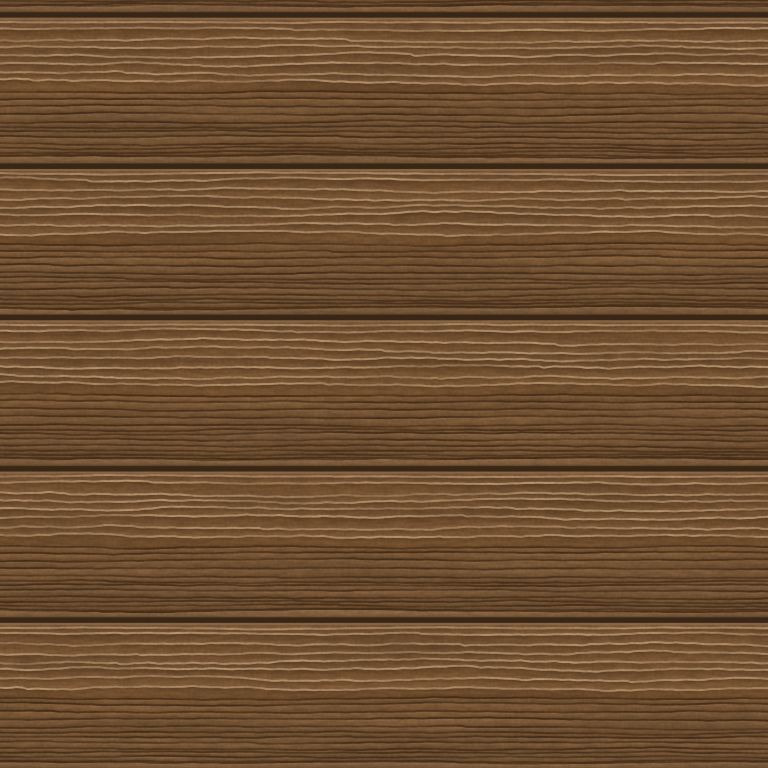
Reproduce this texture procedurally as a WebGL 2 fragment shader.

```glsl
#version 300 es
precision highp float;
// Horizontal timber boards separated by dark gaps. Each board carries wavy
// grain lines: pale raised ridges on its upper half and dark grooves below.
// The lines share a layout, and gradient noise varies them on every board.

uniform vec2 u_resolution;
out vec4 outColor;

const float PITCH = 0.197;       // board height plus gap
const float TOP_EDGE = 0.9765;   // top of the first whole board
const float GAP = 0.040;         // gap height as a share of the pitch
const int RIDGES = 8;
const int GROOVES = 13;

const vec3 WOOD = vec3(0.445, 0.31, 0.185);
const vec3 WARM_WOOD = vec3(0.475, 0.335, 0.20);
const vec3 DULL_WOOD = vec3(0.465, 0.34, 0.215);
const vec3 SHADE = vec3(0.325, 0.21, 0.11);
const vec3 GROOVE = vec3(0.25, 0.165, 0.09);
const vec3 LIGHT_WOOD = vec3(0.56, 0.425, 0.295);
const vec3 PALE = vec3(0.68, 0.55, 0.41);
const vec3 GAP_COLOR = vec3(0.22, 0.15, 0.09);

float hash(vec2 p) {
    vec3 q = fract(vec3(p.xyx) * 0.1031);
    q += dot(q, q.yzx + 33.33);
    return fract((q.x + q.y) * q.z);
}

float cornerSlope(vec2 cell, vec2 offset) {
    float angle = 6.2832 * hash(cell);
    return dot(vec2(cos(angle), sin(angle)), offset);
}

float gradientNoise(vec2 p) {
    vec2 cell = floor(p);
    vec2 f = p - cell;
    vec2 w = f * f * f * (f * (f * 6.0 - 15.0) + 10.0);
    vec2 e = vec2(1.0, 0.0);
    float low = mix(cornerSlope(cell, f), cornerSlope(cell + e, f - e), w.x);
    float high = mix(cornerSlope(cell + e.yx, f - e.yx), cornerSlope(cell + 1.0, f - 1.0), w.x);
    return mix(low, high, w.y);
}

// Soft line of a given half width, never thinner than the pixel.
float stroke(float d, float halfWidth, float pixel) {
    return 1.0 - smoothstep(halfWidth - 0.5 * pixel, halfWidth + 0.8 * pixel, abs(d));
}

// One-sided fade that starts at d = 0 and runs towards positive d.
float fadeBelow(float d, float reach, float pixel) {
    return smoothstep(-pixel, pixel, d) * exp(-max(d, 0.0) / reach);
}

// Sideways wandering of a grain line, with an occasional small step.
float wander(float x, float row, float seed) {
    float bend = gradientNoise(vec2(x * 4.0 + seed * 7.3, row * 0.37 + seed * 0.31));
    float ripple = gradientNoise(vec2(x * 17.0, row * 5.7 + seed * 9.3));
    float rough = gradientNoise(vec2(x * 70.0, row * 3.3 + seed * 4.1));
    float stepAt = hash(vec2(row + 5.0, seed + 2.0));
    float jump = smoothstep(-0.004, 0.004, x - stepAt) - 0.5;
    return bend * 0.036 + ripple * 0.014 + rough * 0.006 + jump * 0.008;
}

// Height of a line below the board top as a share of the pitch;
// crowding packs the later rows closer together.
float lineHeight(float row, float start, float spacing, float crowding) {
    float jitter = 0.4 * (hash(vec2(row, start * 50.0)) - 0.5);
    return start + spacing * (row + jitter) - crowding * row * row;
}

vec3 addRidge(vec3 color, float d, float strength, float pixel) {
    color = mix(color, SHADE, 0.85 * strength * fadeBelow(d, 0.0055, pixel));
    color = mix(color, LIGHT_WOOD, 0.45 * strength * fadeBelow(-d, 0.0045, pixel));
    return mix(color, PALE, strength * stroke(d, 0.0011, pixel));
}

vec3 addGroove(vec3 color, float d, float strength, float pixel) {
    color = mix(color, SHADE, 0.8 * strength * fadeBelow(-d, 0.0032, pixel));
    color = mix(color, LIGHT_WOOD, 0.65 * strength * fadeBelow(d, 0.0032, pixel));
    return mix(color, GROOVE, 0.9 * strength * stroke(d, 0.0010, pixel));
}

void main() {
    vec2 uv = gl_FragCoord.xy / u_resolution;
    float pixel = 1.0 / u_resolution.y;
    float boards = (TOP_EDGE - uv.y) / PITCH;
    float seed = floor(boards) + 3.0;
    float t = fract(boards);

    // Broad tone of the board
    vec3 color = mix(WOOD, WARM_WOOD, smoothstep(0.3, 0.46, t));
    color = mix(color, DULL_WOOD, smoothstep(0.5, 0.75, t));
    color *= 1.0 + 0.16 * gradientNoise(vec2(uv.x * 3.0 + seed * 4.7, t * 9.0));

    // Pale ridges, then dark grooves
    for (int i = 0; i < RIDGES + GROOVES; i++) {
        float row = float(i);
        bool raised = i < RIDGES;
        float y = raised ? lineHeight(row, 0.02, 0.057, 0.0)
                         : lineHeight(row - float(RIDGES), 0.49, 0.054, 0.0015);
        float calm = raised ? smoothstep(-0.04, 0.12, y) : 0.6;
        float d = (t - y - calm * wander(uv.x, row, seed)) * PITCH;
        float strength = 0.83 + 0.55 * gradientNoise(vec2(uv.x * 6.0 + seed * 2.9, row * 4.3));
        strength = min(strength, 1.0);
        color = raised ? addRidge(color, d, strength, pixel) : addGroove(color, d, strength, pixel);
    }

    // Fine fibres and speckle
    color *= 1.0 + 0.12 * gradientNoise(vec2(uv.x * 45.0, uv.y * 260.0));
    color *= 1.0 + 0.08 * gradientNoise(uv * 230.0);

    // Lit upper edge and the gap beneath the board
    color = mix(color, LIGHT_WOOD, 0.7 * stroke(t * PITCH - 0.001, 0.001, pixel));
    float gapEdge = (t - 1.0 + GAP) * PITCH;
    color = mix(color, SHADE, 0.5 * fadeBelow(-gapEdge, 0.002, pixel));
    float gap = smoothstep(-pixel, pixel, gapEdge) * smoothstep(0.0, pixel, (1.0 - t) * PITCH);
    outColor = vec4(mix(color, GAP_COLOR, gap), 1.0);
}
```
